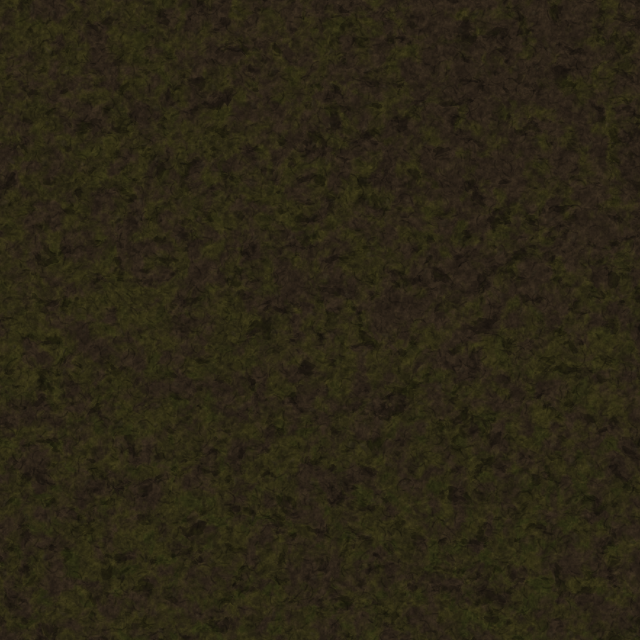
This texture is drawn by a WebGL 2 fragment shader. Its source:

```glsl
#version 300 es
precision highp float;
// Dark forest floor: brown soil under thin olive moss, barer at upper right.
// Warped fractal noise mixes the ground colours in small tufts; a lit relief,
// scattered curved strands, crumbs and short pits add the fine detail.

uniform vec2 u_resolution;
out vec4 fragColor;

const vec3 SOIL_DARK  = vec3(0.152, 0.119, 0.086);
const vec3 SOIL_LIGHT = vec3(0.194, 0.154, 0.108);
const vec3 MOSS_DARK  = vec3(0.158, 0.143, 0.074);
const vec3 MOSS_LIGHT = vec3(0.204, 0.188, 0.084);
const vec3 LEAF_GREEN = vec3(0.160, 0.172, 0.070);
const vec3 STRAND_DRY = vec3(0.270, 0.245, 0.120);
const vec3 CRUMB_TONE = vec3(0.235, 0.205, 0.145);
const float MOTTLE_SCALE = 46.0;
const float RELIEF_SCALE = 75.0;
const float RELIEF_DEPTH = 0.55;
const float GRAIN_SCALE  = 210.0;
const float GRAIN_DEPTH  = 0.44;
const float STRAND_WIDTH = 0.0010;
const float CRUMB_CELLS  = 34.0;

vec2 hash2(vec2 cell, float seed) {
  uvec3 v = uvec3(ivec3(vec3(cell, seed) + 4096.0));
  v = v * 1664525u + 1013904223u;
  v.x += v.y * v.z; v.y += v.z * v.x; v.z += v.x * v.y;
  v ^= v >> 16u;
  v.x += v.y * v.z; v.y += v.z * v.x;
  return vec2(v.xy >> 8u) / 16777216.0;
}

float noise(vec2 p, float seed) {
  vec2 i = floor(p), f = fract(p);
  f = f * f * (3.0 - 2.0 * f);
  float low  = mix(hash2(i, seed).x, hash2(i + vec2(1, 0), seed).x, f.x);
  float high = mix(hash2(i + vec2(0, 1), seed).x, hash2(i + 1.0, seed).x, f.x);
  return mix(low, high, f.y);
}

float fbm(vec2 p, float seed) {
  float sum = 0.0, gain = 0.5;
  for (int i = 0; i < 4; i++) {
    sum += gain * noise(p, seed + float(i));
    p = mat2(1.6, 1.2, -1.2, 1.6) * p + 7.3;
    gain *= 0.55;
  }
  return sum / 1.01;
}

// Coverage of thin bent strands, one candidate per cell.
float strands(vec2 uv, float cells, float density, float seed, float px) {
  vec2 p = uv * cells, home = floor(p);
  float cover = 0.0;
  for (int y = -1; y <= 1; y++)
    for (int x = -1; x <= 1; x++) {
      vec2 cell = home + vec2(x, y);
      vec2 place = hash2(cell, seed), look = hash2(cell, seed + 1.0);
      float angle = 6.2832 * look.x;
      vec2 d = p - cell - place;
      d = mat2(cos(angle), -sin(angle), sin(angle), cos(angle)) * d;
      d.y += (look.y - 0.5) * 1.2 * d.x * d.x;
      float reach = mix(0.2, 0.75, look.y);
      float dist = length(vec2(max(abs(d.x) - reach, 0.0), d.y)) / cells;
      float line = 1.0 - smoothstep(STRAND_WIDTH - px, STRAND_WIDTH + px, dist);
      float shown = step(hash2(cell, seed + 2.0).x, density);
      cover = max(cover, line * shown * (0.25 + 0.75 * place.x));
    }
  return cover;
}

// x: crumb coverage, y: its shading from upper left.
vec2 crumbs(vec2 uv, float px) {
  vec2 p = uv * CRUMB_CELLS, cell = floor(p);
  vec2 place = hash2(cell, 60.0), look = hash2(cell, 61.0);
  vec2 d = p - cell - mix(vec2(0.3), vec2(0.7), place);
  float angle = 3.1416 * look.x;
  vec2 e = mat2(cos(angle), -sin(angle), sin(angle), cos(angle)) * d;
  float radius = mix(0.08, 0.2, look.y);
  float edge = length(e * vec2(1.0, 1.6)) - radius;
  float soft = px * CRUMB_CELLS + 0.03;
  float cover = 1.0 - smoothstep(-soft, soft, edge);
  return vec2(cover * step(place.y, 0.25), dot(d, vec2(-0.6, 0.8)) / radius);
}

void main() {
  float px = 1.0 / min(u_resolution.x, u_resolution.y);
  vec2 uv = gl_FragCoord.xy * px;
  vec2 warp = vec2(fbm(uv * 24.0, 1.0), fbm(uv * 24.0, 8.0)) - 0.5;
  vec2 ground = uv + 0.022 * warp;

  // Broad zones: bare soil at upper right, greener growth low down.
  vec2 zone = uv + 0.3 * warp;
  float bare = smoothstep(0.42, 0.66, zone.x) * smoothstep(0.44, 0.62, zone.y);
  float lush = 1.0 - smoothstep(0.1, 0.55, zone.y);

  // Mottled ground colours.
  float mottle = fbm(ground * MOTTLE_SCALE, 15.0);
  float patches = fbm(ground * 13.0, 22.0);
  float tone = fbm(ground * 84.0, 29.0);
  float cover = mottle + 0.3 * (patches - 0.5) + 0.02 - 0.13 * bare + 0.02 * lush;
  float moss = smoothstep(0.3, 0.7, cover);
  float light = smoothstep(0.22, 0.78, tone);
  vec3 color = mix(mix(SOIL_DARK, SOIL_LIGHT, light), mix(MOSS_DARK, MOSS_LIGHT, light), moss);
  float leaf = smoothstep(0.52, 0.7, fbm(ground * 55.0, 36.0));
  color = mix(color, LEAF_GREEN, leaf * moss * (0.25 + 0.4 * lush));

  // Small lumps lit from upper left.
  vec2 lump = ground * RELIEF_SCALE;
  float slope = fbm(lump, 90.0) - fbm(lump + vec2(-0.15, 0.2), 90.0);
  color *= 1.0 + RELIEF_DEPTH * slope;

  // Strands, crumbs and short pits.
  float fine = strands(uv, 66.0, 0.5, 43.0, px);
  float tiny = strands(uv + 0.37, 105.0, 0.6, 47.0, px);
  color = mix(color, STRAND_DRY, (0.36 * fine + 0.3 * tiny) * (0.25 + 0.75 * moss));
  color *= 1.0 - 0.3 * strands(uv + 0.71, 90.0, 0.5, 51.0, px);
  vec2 crumb = crumbs(ground, px);
  color = mix(color, CRUMB_TONE * (0.75 + 0.35 * crumb.y), 0.45 * crumb.x);
  float pit = smoothstep(0.6, 0.74, fbm(ground * vec2(48.0, 64.0), 70.0));
  color *= 1.0 - 0.3 * pit;

  // Fine grain.
  float grain = 0.6 * noise(uv * GRAIN_SCALE, 76.0) + 0.4 * noise(uv * GRAIN_SCALE * 2.1, 77.0);
  color *= 1.0 + GRAIN_DEPTH * (grain - 0.5);
  fragColor = vec4(color, 1.0);
}
```
